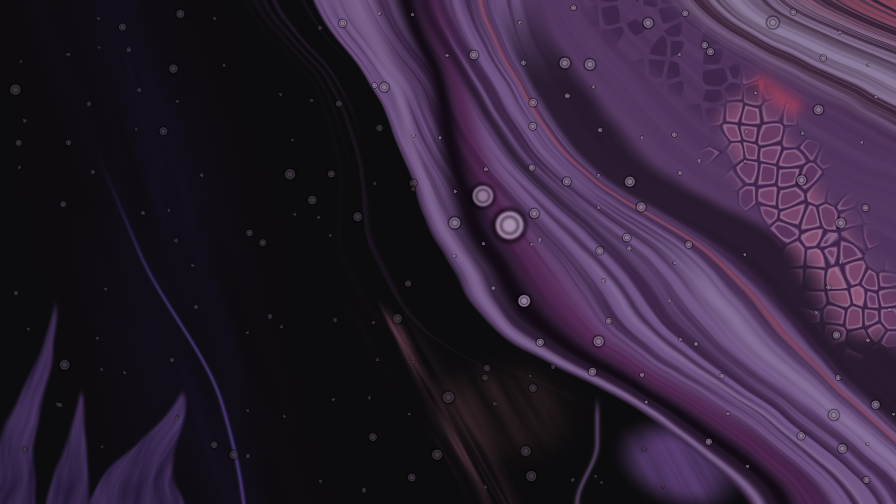
A Shadertoy shader for this background:

```glsl
// Dark poured paint: black pool on the left, violet marbled currents and cells on the right.

float hash(vec2 q) {
  vec3 a = fract(q.xyx * vec3(.1031, .103, .0973));
  a += dot(a, a.yzx + 33.33);
  return fract((a.x + a.y) * a.z);
}

float noise(vec2 q) {
  vec2 i = floor(q), f = fract(q);
  f = f * f * (3. - 2. * f);
  return mix(mix(hash(i), hash(i + vec2(1, 0)), f.x),
             mix(hash(i + vec2(0, 1)), hash(i + 1.), f.x), f.y);
}

float fbm(vec2 q) {
  return .55 * noise(q) + .3 * noise(q * 2.1 + 7.3) + .15 * noise(q * 4.3 + 19.1);
}

float band(float x, float centre, float width) {
  float d = (x - centre) / width;
  return exp(-d * d);
}

void lay(inout vec3 col, vec3 tint, float amount) {
  col = mix(col, tint, amount);
}

// Abscissae of three guide currents, Catmull-Rom interpolated from top to bottom.
vec3 currents(float y) {
  vec3 k[7] = vec3[7](vec3(.62, 1.02, 1.45), vec3(.736, 1.083, 1.77), vec3(.81, 1.215, 2.15),
    vec3(.884, 1.5, 2.5), vec3(1.007, 1.655, 2.8), vec3(1.3, 1.82, 3.1), vec3(1.48, 1.97, 3.4));
  float t = clamp((1. - y) * 6., 0., 5.999), f = fract(t);
  int i = int(t);
  vec3 a = k[max(i - 1, 0)], b = k[i], c = k[i + 1], d = k[min(i + 2, 6)];
  return b + .5 * f * (c - a + f * (2. * a - 5. * b + 4. * c - d + f * (3. * (b - c) + d - a)));
}

// Nearest distance, second distance and identity of a cell.
vec3 cells(vec2 q) {
  vec3 best = vec3(9, 9, 0);
  for (int n = 0; n < 9; n++) {
    vec2 g = floor(q) + vec2(n % 3 - 1, n / 3 - 1);
    float h = hash(g), d = length(g + .15 + .7 * vec2(h, hash(g + 31.7)) - q);
    if (d < best.x) best = vec3(d, best.x, h);
    else best.y = min(best.y, d);
  }
  return best;
}

float segment(vec2 p, vec2 a, vec2 b) {
  vec2 d = b - a;
  return length(p - a - d * clamp(dot(p - a, d) / dot(d, d), 0., 1.));
}

void bubble(inout vec3 col, vec2 p, vec2 c, float r, float strength, vec3 tint) {
  float d = length(p - c) / r;
  lay(col, col * .5, strength * band(d, 1.15, .2));
  lay(col, tint * (1. - .4 * band(d, .6, .16)), strength * smoothstep(1.1, .8, d));
}

// Flame with a narrow tip that leans towards its base.
void flame(inout vec3 col, vec2 p, vec2 tip, float baseX, float width) {
  float t = clamp(1. - p.y / tip.y, 0., 1.);
  float x = p.x - mix(tip.x, baseX, smoothstep(0., .9, t)) - .025 * t * (noise(p * 18.) - .5);
  float w = width * pow(t, 1.2) + .002;
  float body = smoothstep(w + .006, w - .006, abs(x)) * smoothstep(0., .1, t);
  float streak = fbm(vec2(x * 55., p.y * 7.));
  lay(col, mix(vec3(.12, .08, .2), vec3(.35, .25, .46), streak), body * .9);
}

vec3 pool(vec2 p, float s) {
  vec3 col = vec3(.048, .043, .052);
  // Blue-violet veil and its bright thread
  float veil = fbm(vec2((p.x + .3 * p.y) * 22., p.y * 3.));
  col += vec3(.035, .015, .075) * veil * band(p.x, .42 - .2 * p.y, .15);
  float thread = .44 - .37 * smoothstep(-.1, 1.2, p.y) + .05 * smoothstep(.5, .2, p.y);
  col += vec3(.2, .14, .34) * band(p.x, thread, .004) * smoothstep(.75, .3, p.y);
  flame(col, p, vec2(.111, .41), .02, .05);
  flame(col, p, vec2(.162, .23), .14, .04);
  flame(col, p, vec2(.363, .23), .27, .09);
  // Rosy smears and the brown swell
  float silk = fbm(vec2((p.x + .55 * p.y) * 38., p.y * 4.));
  float smear = band(p.x, .99 - .62 * p.y, .035) * smoothstep(.42, .35, p.y);
  col += vec3(.3, .17, .23) * smear * smoothstep(.35, .8, silk);
  col += vec3(.13, .08, .08) * silk * smoothstep(1., .3, length((p - vec2(1, .18)) / vec2(.18, .13)));
  // Fine lines hugging the shore
  float lines = smoothstep(.55, .8, noise(vec2(s * 42., p.y * 2.)));
  col += vec3(.15, .09, .18) * lines * smoothstep(-.4, 0., s) * smoothstep(.18, .3, p.y);
  // Violet drop and the pale rim at its left
  float rim = 1.185 - .04 * smoothstep(.12, 0., p.y);
  col += vec3(.24, .18, .28) * band(p.x, rim, .005) * smoothstep(.22, .17, p.y);
  float drop = length((p - vec2(1.345, .411 - .25 * p.x)) / vec2(.12, .085));
  return mix(col, vec3(.33, .22, .42) * (.65 + .6 * silk), smoothstep(1.15, .45, drop));
}

vec3 marble(vec2 p, float s) {
  float fine = fbm(vec2(s * 28., p.y * 2.5)), top = smoothstep(.5, 1., p.y), gap = mix(.14, .47, top);
  vec3 col = mix(vec3(.23, .14, .27), vec3(.44, .33, .52), smoothstep(.2, .75, fine));
  // Shore channel with magenta edge, then a dark strand
  lay(col, vec3(.3, .12, .29), .8 * band(s, gap + .1, .08));
  lay(col, vec3(.07, .04, .08), band(s, gap, .065));
  top *= top;
  lay(col, vec3(.5, .4, .57), .8 * band(s, mix(.04, .2, top), .02 + .07 * top));
  lay(col, vec3(.12, .07, .14), .75 * band(s, .56, .035) * smoothstep(.4, .7, p.y));
  // Pale ribbons and a coral line
  float low = smoothstep(.6, .4, p.y);
  lay(col, vec3(.56, .47, .64), low * (.7 * band(s, .45, .014) + .85 * band(s, .73, .05)));
  lay(col, vec3(.6, .31, .41), .7 * band(s, .84, .012));
  // Calm violet field behind the wide dark band
  lay(col, vec3(.29, .18, .34) + .06 * fine, smoothstep(1., 1.1, s));
  lay(col, vec3(.14, .09, .16), .92 * smoothstep(.13, .06, abs(s - 1.)) * smoothstep(1.05, .82, p.y));
  // Grey and red layers of the upper corner
  lay(col, mix(vec3(.22, .13, .21), vec3(.5, .42, .55), smoothstep(.3, .7, fine)), smoothstep(1.65, 1.85, s));
  lay(col, vec3(.55, .49, .62), .8 * band(s, 2.02, .09));
  lay(col, vec3(.55, .2, .27), .7 * smoothstep(2.2, 2.6, s) * smoothstep(.4, .6, fine));
  lay(col, vec3(.62, .25, .36), .8 * band(segment(p, vec2(1.51, .83), vec2(1.57, .79)), 0., .022));
  // Dark beads above, rosy cells below
  vec3 c = cells(p * 25. + .4 * noise(p * 20.));
  float wall = c.y - c.x;
  float beads = smoothstep(.09, .03, segment(p, vec2(1.24, .98), vec2(1.46, .8))) * step(.4, c.z);
  lay(col, vec3(.2, .12, .25), .65 * beads * smoothstep(.1, .25, wall));
  float cluster = smoothstep(.12, .06, segment(p, vec2(1.48, .75), vec2(1.72, .38)) + .05 * c.z);
  vec3 cell = mix(vec3(.34, .19, .36), vec3(.58, .34, .47), c.z);
  lay(cell, vec3(.62, .47, .59), .8 * band(wall, .25, .09));
  return mix(col, mix(vec3(.23, .13, .28), cell, smoothstep(.05, .18, wall)), .9 * cluster);
}

void mainImage(out vec4 fragColor, in vec2 fragCoord) {
  vec2 p = fragCoord / iResolution.y;
  vec3 k = currents(p.y);
  float s = p.x < k.y ? (p.x - k.x) / (k.y - k.x) : 1. + (p.x - k.y) / (k.z - k.y);
  s += .06 * (fbm(p * 5.) - .5);
  float shore = smoothstep(-.015, .015, s);
  vec3 col = mix(pool(p, s), marble(p, s), shore), pearl = vec3(.67, .57, .7);
  // Scattered droplets, fainter over the pool
  for (float scale = 7.; scale < 14.; scale += 6.) {
    vec2 i = floor(p * scale), g = i + 9. * scale;
    vec2 c = (i + .2 + .6 * vec2(hash(g), hash(g + 9.1))) / scale;
    float size = mix(.003, .011, pow(hash(g + 4.7), 3.));
    bubble(col, p, c, size, .8 * step(.5, hash(g + 2.3)), pearl * mix(.4, .85, shore));
  }
  // Large pearls in the shore channel
  bubble(col, p, vec2(1.011, .553), .028, .95, pearl);
  bubble(col, p, vec2(.958, .611), .021, .75, pearl);
  bubble(col, p, vec2(1.04, .403), .012, .85, pearl);
  fragColor = vec4(col, 1);
}
```
